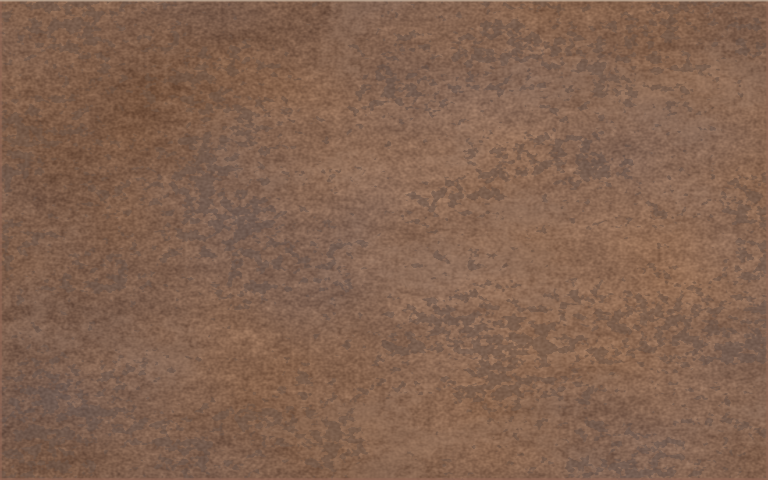
This texture is drawn by a Shadertoy shader. Its source:

```glsl
// Weathered copper-brown ceramic tile with cloudy stains, worn flakes and fine grain.

const vec3 SHADOW_BROWN = vec3(0.40, 0.29, 0.23);
const vec3 PALE_COPPER  = vec3(0.62, 0.475, 0.38);
const vec3 GREY_FLAKE   = vec3(0.42, 0.335, 0.29);
const vec3 DUSTY_HAZE   = vec3(0.56, 0.445, 0.375);
const vec3 CREAM_EDGE   = vec3(0.76, 0.68, 0.60);
const vec3 CLAY_EDGE    = vec3(0.58, 0.41, 0.34);

// Pseudo-random unit vector for a lattice cell
vec2 cellGradient(vec2 cell) {
    vec3 q = fract(cell.xyx * vec3(0.1031, 0.1030, 0.0973));
    q += dot(q, q.yzx + 33.33);
    float angle = 6.2832 * fract((q.x + q.y) * q.z);
    return vec2(cos(angle), sin(angle));
}

float gradientNoise(vec2 p) {
    vec2 i = floor(p), f = fract(p);
    vec2 u = f * f * f * (f * (f * 6.0 - 15.0) + 10.0);
    vec2 e = vec2(0.0, 1.0);
    float a = dot(cellGradient(i), f);
    float b = dot(cellGradient(i + e.yx), f - e.yx);
    float c = dot(cellGradient(i + e.xy), f - e.xy);
    float d = dot(cellGradient(i + e.yy), f - e.yy);
    return mix(mix(a, b, u.x), mix(c, d, u.x), u.y);
}

// Layered noise, centred on zero
float fbm(vec2 p, int octaves, float gain) {
    float sum = 0.0, weight = 1.0;
    mat2 turn = mat2(0.98, 0.199, -0.199, 0.98);
    for (int i = 0; i < octaves; i++) {
        sum += weight * gradientNoise(p);
        p = turn * p * 2.03 + 17.3;
        weight *= gain;
    }
    return sum;
}

// Soft round spot: 1 at the centre, 0 beyond the radius
float softSpot(vec2 p, vec2 centre, vec2 radius) {
    return 1.0 - smoothstep(0.0, 1.0, length((p - centre) / radius));
}

// Anti-aliased line along an edge at the given distance
float edgeLine(float dist, float width, float pixel) {
    return 1.0 - smoothstep(width - pixel, width + pixel, dist);
}

void mainImage(out vec4 fragColor, in vec2 fragCoord) {
    float pixel = 1.0 / iResolution.y;
    vec2 p = fragCoord * pixel;
    float aspect = iResolution.x * pixel;

    // Broad lighting: copper glow right of centre, darker left side
    float broad = 0.30 * softSpot(p, vec2(0.66 * aspect, 0.46), vec2(0.95, 0.75))
                - 0.16 * softSpot(p, vec2(0.08 * aspect, 0.12), vec2(0.55, 0.45))
                - 0.12 * softSpot(p, vec2(0.12 * aspect, 0.68), vec2(0.60, 0.28));

    // Noise from large to small
    float cloud   = fbm(p * vec2(2.6, 4.2) + 3.7, 5, 0.55);
    float streak  = fbm(p * vec2(5.0, 24.0) + 41.0, 4, 0.6);
    float speckle = fbm(p * vec2(42.0, 58.0) + 9.0, 3, 0.7);
    float grain   = gradientNoise(p * vec2(135.0, 160.0) + 5.0);

    float tone = 0.47 + broad + 0.28 * cloud + 0.19 * streak
               + 0.32 * speckle + 0.38 * grain;
    vec3 color = mix(SHADOW_BROWN, PALE_COPPER, tone);

    // Dusty haze in cloudy drifts
    float drift = fbm(p * vec2(3.2, 5.5) + 71.0, 4, 0.55) + 0.25 * speckle;
    color = mix(color, DUSTY_HAZE, 0.35 * smoothstep(0.1, 0.6, drift));

    // Grey-brown flakes, gathered in horizontally stretched patches
    float patches = fbm(p * vec2(3.4, 5.0) + 23.0, 4, 0.6) + 0.4 * streak;
    float crumbs = fbm(p * vec2(34.0, 46.0) + 57.0, 3, 0.65);
    float flakes = smoothstep(0.24, 0.46, crumbs + 0.85 * patches);
    color = mix(color, GREY_FLAKE + 0.05 * grain, 0.62 * flakes);

    // Slight drift between warm rust and cool brown
    float warmth = fbm(p * vec2(2.0, 3.0) + 89.0, 3, 0.5);
    color += 0.035 * warmth * vec3(0.7, 0.0, -0.8);

    // Thin glazed rim
    float side = min(p.x, aspect - p.x);
    color = mix(color, CLAY_EDGE, 0.6 * edgeLine(side, 0.004, pixel));
    color = mix(color, CLAY_EDGE, 0.7 * edgeLine(p.y, 0.004, pixel));
    color = mix(color, CREAM_EDGE, 0.8 * edgeLine(1.0 - p.y, 0.003, pixel));

    fragColor = vec4(clamp(color, 0.0, 1.0), 1.0);
}
```
